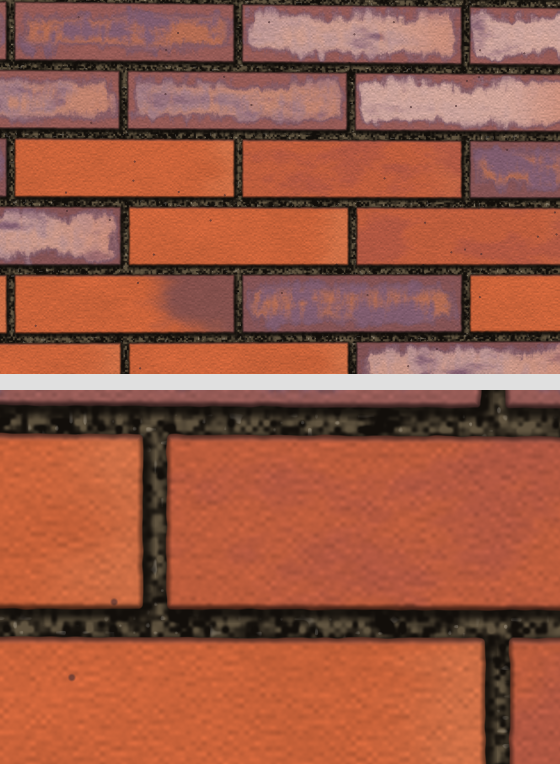
Top: the whole. Bottom: its middle third, enlarged.
Write a WebGL 2 fragment shader that draws this texture.

```glsl
#version 300 es
precision highp float;
// Wall of long, kiln-fired bricks in running bond with recessed gritty mortar.
// Each brick is a rounded box; its firing (plain, blushed or smoked with a
// noise-edged heart) follows from its row and column.
uniform vec2 u_resolution;
out vec4 outColor;

#define PITCH vec2(0.6084, 0.1805)
#define BRICK_HALF vec2(0.2935, 0.0777)
#define FIRST_JOINT 0.028
#define ORANGE vec3(0.79, 0.385, 0.225)
#define BLUSH vec3(0.67, 0.33, 0.26)
#define SMOKE vec3(0.49, 0.31, 0.32)
#define ROSE vec3(0.62, 0.37, 0.34)
#define VIOLET vec3(0.50, 0.36, 0.43)
#define BROWN vec3(0.70, 0.42, 0.32)
#define PALE vec3(0.82, 0.66, 0.62)
#define MORTAR_DARK vec3(0.07, 0.055, 0.04)
#define MORTAR_SAND vec3(0.38, 0.33, 0.25)

float hash(vec2 p) {
  vec3 a = fract(vec3(p.xyx) * 0.1031);
  a += dot(a, a.yzx + 33.33);
  return fract((a.x + a.y) * a.z);
}

float noise(vec2 p) {
  vec2 i = floor(p), f = fract(p);
  f = f * f * (3.0 - 2.0 * f);
  return mix(mix(hash(i), hash(i + vec2(1, 0)), f.x),
             mix(hash(i + vec2(0, 1)), hash(i + vec2(1, 1)), f.x), f.y);
}

float fbm(vec2 p) {
  float sum = 0.0, amp = 0.5;
  for (int i = 0; i < 5; i++) {
    sum += amp * noise(p);
    p = p * 2.03 + 17.0;
    amp *= 0.5;
  }
  return sum;
}

float roundBox(vec2 p, vec2 halfSize, float r) {
  vec2 d = abs(p) - halfSize + r;
  return length(max(d, 0.0)) + min(max(d.x, d.y), 0.0) - r;
}

// Smoked brick: dull rim, violet fringe, and a brown or pale heart
vec3 smokedBrick(vec2 q, vec2 id, vec2 seed, float top) {
  float cloud = fbm(q * vec2(11.0, 24.0) + seed);
  float streak = fbm(q * vec2(55.0, 18.0) + seed);
  float pale = mix(0.7 * mod(id.y, 2.0),
                   min(0.4 * id.y + 0.75 * max(id.x, 0.0), 0.9), top);
  vec2 heartHalf = BRICK_HALF - vec2(0.017, mix(0.032, 0.019, pale));
  float d = roundBox(q, heartHalf, 0.025) + (streak - 0.48) * 0.05 + (cloud - 0.48) * 0.06;
  float heart = smoothstep(0.007, -0.008, d);
  float fringe = exp(-d * d / 0.00008);
  vec3 rim = mix(SMOKE, ROSE, mix(0.25 * hash(seed), 0.55 + 0.3 * cloud, top));
  vec3 core = mix(VIOLET, BROWN, smoothstep(0.34, 0.6, cloud * 0.6 + streak * 0.4 + q.x * 0.2 * top));
  core = mix(core, PALE, pale * smoothstep(0.2, 0.5, cloud + 0.12 * pale));
  core = mix(core, BROWN * 1.12, 0.5 * pale * smoothstep(0.08, 0.28, q.x));
  return mix(mix(rim, core, heart), VIOLET * 0.92, 0.65 * fringe);
}

// Clean orange brick, with a reddish blush and a darker right end by degree
vec3 orangeBrick(vec2 q, vec2 seed, float blush, float endSmoke) {
  float cloud = fbm(q * vec2(8.0, 15.0) + seed);
  float mottled = smoothstep(0.38, 0.62, cloud + 0.12 * (fbm(q * 70.0) - 0.5));
  vec3 c = ORANGE * (0.95 + 0.1 * cloud);
  c = mix(c, vec3(0.82, 0.48, 0.32), 0.5 * smoothstep(0.16, 0.29, q.x + (cloud - 0.5) * 0.15));
  c = mix(c, BLUSH, blush * (0.35 + 0.5 * mottled));
  float dark = smoothstep(0.03, 0.22, q.x - q.y * 0.9 + (cloud - 0.5) * 0.25);
  return mix(c, SMOKE * 0.95, 0.85 * endSmoke * dark);
}

void main() {
  // Height units measured downward, with a slight tilt that fades by row
  float px = 1.0 / u_resolution.y;
  vec2 p = gl_FragCoord.xy * px;
  p.y = 1.0 - p.y;
  p.y -= (p.x - 0.75) * (0.0117 - 0.0167 * p.y);

  // Running bond: odd rows shift by half a brick
  float row = floor(p.y / PITCH.y);
  float start = FIRST_JOINT + 0.5 * PITCH.x * mod(row, 2.0) + 0.005 * (hash(vec2(row, 4.0)) - 0.5);
  float col = floor((p.x - start) / PITCH.x);
  vec2 id = vec2(col, row);
  vec2 q = p - vec2(start, 0.0) - (id + 0.5) * PITCH;
  vec2 seed = vec2(hash(id + 11.0), hash(id + 37.0)) * 60.0 + 5.0;
  float d = roundBox(q, BRICK_HALF, 0.004) + 0.0016 * (noise(p * 90.0) - 0.5);

  // Firing: upper rows all smoked, below them every third brick
  float top = step(row, 1.5);
  float kind = mod(col + floor(row * 0.5), 3.0);
  float blushed = step(1.5, kind) * step(row, 4.5);
  float endSmoke = blushed * step(3.5, row);
  vec3 brick = top > 0.5 || kind < 0.5 ? smokedBrick(q, id, seed, top)
             : orangeBrick(q, seed, blushed * (1.0 - endSmoke), endSmoke);

  // Fired skin: fine bumps, sparse pits, worn lip and shaded edges
  float bumps = noise(p * 210.0) - noise(p * 210.0 + vec2(0.0, 0.7));
  brick *= 1.0 + 0.13 * bumps + 0.09 * (fbm(p * 120.0) - 0.48);
  vec2 pitCell = floor(p * 26.0);
  vec2 pitAt = fract(p * 26.0) - 0.25 - 0.5 * vec2(hash(pitCell), hash(pitCell + 9.0));
  float pit = step(0.94, hash(pitCell + 71.0)) * smoothstep(0.11, 0.04, length(pitAt));
  brick = mix(brick, SMOKE * 0.6, 0.65 * pit);
  float lip = smoothstep(0.008, 0.002, q.y + BRICK_HALF.y);
  brick = mix(brick, ROSE * 0.85, 0.55 * lip);
  brick *= mix(0.55, 1.0, smoothstep(0.0, 0.006, -d));
  brick *= 1.0 - 0.3 * smoothstep(0.007, 0.001, BRICK_HALF.y - q.y);

  // Mortar: sandy grains, darkened where the brick overhangs it
  float grit = 0.5 * noise(p * 190.0) + 0.3 * noise(p * 95.0) + 0.2 * noise(p * 30.0);
  float open = smoothstep(-0.001, 0.010, roundBox(q - vec2(0.003, 0.004), BRICK_HALF, 0.004));
  vec3 mortar = mix(MORTAR_DARK, MORTAR_SAND, smoothstep(0.28, 0.75, grit) * (0.15 + 0.85 * open));
  mortar += 0.15 * open * smoothstep(0.8, 0.95, noise(p * 160.0 + 50.0));

  outColor = vec4(mix(brick, mortar, smoothstep(-px, px, d)), 1.0);
}
```
